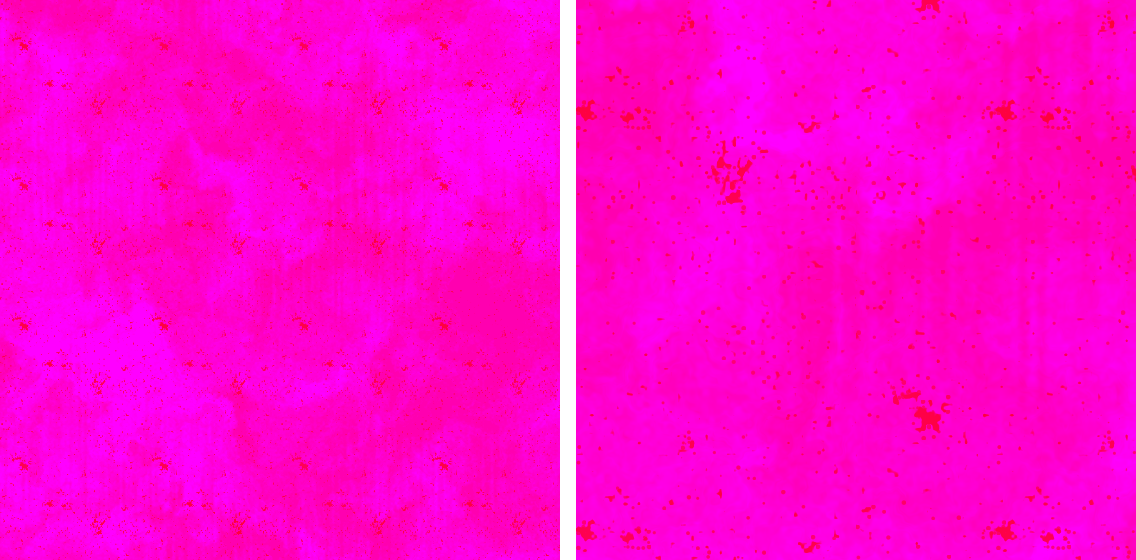
Left: the whole. Right: its middle third, enlarged.
This texture is drawn by a WebGL 2 fragment shader. Its source:

```glsl
#version 300 es
precision highp float;
// Cloudy magenta surface with vertical grain and a four by four repeat of red specks.

uniform vec2 u_resolution;
out vec4 outColor;

const float REPEATS = 4.0;
const float CLOUD_BLUE = 0.835;
const float SPECK_BLUE = 0.22;

// Speck clusters inside one tile: center.xy, spread.zw
const vec4 CLUSTERS[8] = vec4[8](
    vec4(0.70, 0.23, 0.030, 0.045), vec4(0.36, 0.395, 0.045, 0.018),
    vec4(0.17, 0.67, 0.022, 0.024), vec4(0.12, 0.73, 0.035, 0.022),
    vec4(0.60, 0.61, 0.013, 0.015), vec4(0.90, 0.37, 0.015, 0.013),
    vec4(0.49, 0.375, 0.020, 0.013), vec4(0.74, 0.30, 0.080, 0.050));

// Broad patches over the whole canvas: center.xy, change of blue
const vec3 PATCHES[9] = vec3[9](
    vec3(0.50, 0.76, -0.09), vec3(0.27, 0.87, -0.06), vec3(0.72, 0.25, -0.07),
    vec3(0.97, 0.32, -0.08), vec3(0.88, 0.96, 0.10), vec3(0.30, 0.77, 0.08),
    vec3(0.12, 0.22, 0.08), vec3(0.15, 0.44, 0.07), vec3(0.95, 0.75, 0.06));

float hash(vec2 p) {
    vec3 q = fract(vec3(p.xyx) * 0.1031);
    q += dot(q, q.yzx + 33.33);
    return fract((q.x + q.y) * q.z);
}

float noise(vec2 p) {
    vec2 cell = floor(p);
    vec2 f = fract(p);
    f = f * f * (3.0 - 2.0 * f);
    float low = mix(hash(cell), hash(cell + vec2(1.0, 0.0)), f.x);
    float high = mix(hash(cell + vec2(0.0, 1.0)), hash(cell + 1.0), f.x);
    return mix(low, high, f.y);
}

float fbm(vec2 p) {
    float sum = 0.0;
    float weight = 0.5;
    for (int i = 0; i < 6; i++) {
        sum += weight * noise(p);
        p = mat2(1.6, 1.2, -1.2, 1.6) * p + 17.3;
        weight *= 0.65;
    }
    return sum / 1.32;
}

float bump(vec2 offset, vec2 spread) {
    vec2 q = offset / spread;
    return exp(-0.5 * dot(q, q));
}

// Blue level of the uneven, non-repeating background
float cloudBlue(vec2 uv) {
    vec2 warp = vec2(fbm(uv * 8.0 + 40.0), fbm(uv * 8.0 + 71.0)) - 0.5;
    float blue = CLOUD_BLUE + 0.80 * (fbm(uv * 9.0 + warp * 2.2 + 9.0) - 0.5);
    for (int i = 0; i < PATCHES.length(); i++) {
        blue += PATCHES[i].z * bump(uv + 0.15 * warp - PATCHES[i].xy, vec2(0.08));
    }
    float grainMask = smoothstep(0.35, 0.7, noise(uv * 6.0 + 55.0));
    float grain = noise(uv * vec2(190.0, 8.0) + 13.0) - 0.5;
    float dust = noise(uv * 256.0) - 0.5;
    return clamp(blue + 0.12 * grain * grainMask + 0.07 * dust, 0.69, 1.0);
}

// Strength of speckling at a place in the tile
float speckDensity(vec2 tile) {
    float density = 0.0;
    for (int i = 0; i < CLUSTERS.length(); i++) {
        float strength = i == 7 ? 0.16 : 0.60;
        density += strength * bump(tile - CLUSTERS[i].xy, CLUSTERS[i].zw);
    }
    return density + 0.09 * smoothstep(0.45, 0.75, noise(tile * 9.0 + 4.0));
}

// Ragged merged flecks, cut from noise where the density is high
float flecks(vec2 tile, float density, float pixel) {
    float n = 0.6 * noise(tile * 62.0 + 7.0) + 0.4 * noise(tile * 118.0 + 29.0);
    float edge = 0.05 + 6.0 * pixel;
    return smoothstep(0.86 - edge, 0.86 + edge, n + 0.55 * density);
}

// Jittered dots, identical in every tile
float dots(vec2 tile, float cells, float pixel) {
    vec2 id = floor(tile * cells);
    vec2 jitter = vec2(hash(id), hash(id + 23.0)) - 0.5;
    float chance = 0.5 * speckDensity((id + 0.5) / cells) + 0.008;
    float present = step(hash(id + 51.0), chance);
    float radius = mix(0.25, 0.50, hash(id + 87.0));
    float dist = length(fract(tile * cells) - 0.5 - 0.4 * jitter) - radius;
    float edge = pixel * cells * 0.7;
    return present * (1.0 - smoothstep(-edge, edge, dist));
}

void main() {
    vec2 uv = gl_FragCoord.xy / u_resolution;
    vec2 tile = fract(uv * REPEATS);
    float pixel = REPEATS / min(u_resolution.x, u_resolution.y);

    float blue = cloudBlue(uv);
    float ragged = flecks(tile, speckDensity(tile), pixel);
    float fine = dots(tile, 84.0, pixel);

    // Specks fade unevenly from one repeat to the next
    float wear = mix(0.75, 1.0, noise(uv * 14.0 + 31.0));
    blue = mix(blue, SPECK_BLUE, wear * max(ragged, 0.75 * fine));
    outColor = vec4(1.0, 0.0, blue, 1.0);
}
```
